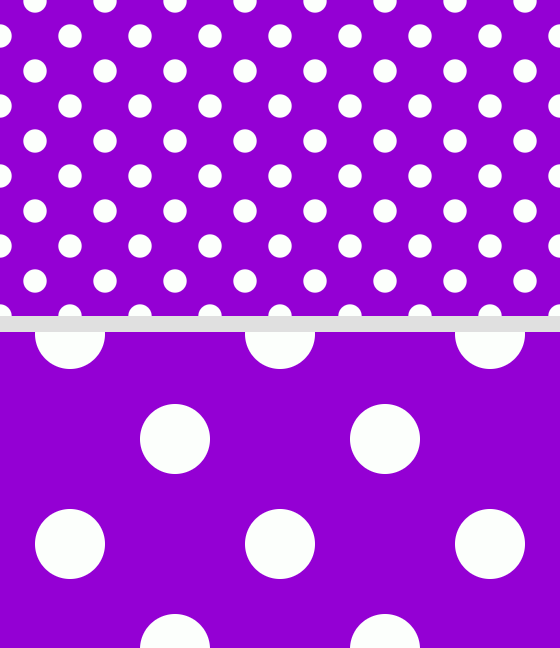
Top, the full canvas; bottom, a detail of the centre.
Give the GLSL for this pattern, as a Shadertoy shader.

```glsl
// Staggered white polka dots on a flat violet ground.

const vec3 VIOLET = vec3(0.58, 0.0, 0.83);
const vec3 WHITE = vec3(0.99, 1.0, 0.99);
const float REPEATS_ACROSS = 8.0;
const float DOT_RADIUS = 1.0 / 6.0; // in cells

// Distance to the nearest point of a unit square grid
float gridDistance(vec2 p) {
    return length(fract(p + 0.5) - 0.5);
}

// Signed distance to dots on cell corners and cell centres
float staggeredDots(vec2 p, float radius) {
    return min(gridDistance(p), gridDistance(p + 0.5)) - radius;
}

// Coverage of a shape, smoothed over one pixel
float coverage(float dist, float pixel) {
    return clamp(0.5 - dist / pixel, 0.0, 1.0);
}

void mainImage(out vec4 fragColor, in vec2 fragCoord) {
    // Cell units: the lattice starts with a dot at the lower left corner
    float pixel = REPEATS_ACROSS / iResolution.x;
    vec2 cell = fragCoord * pixel;

    float dots = coverage(staggeredDots(cell, DOT_RADIUS), pixel);
    fragColor = vec4(mix(VIOLET, WHITE, dots), 1.0);
}
```
